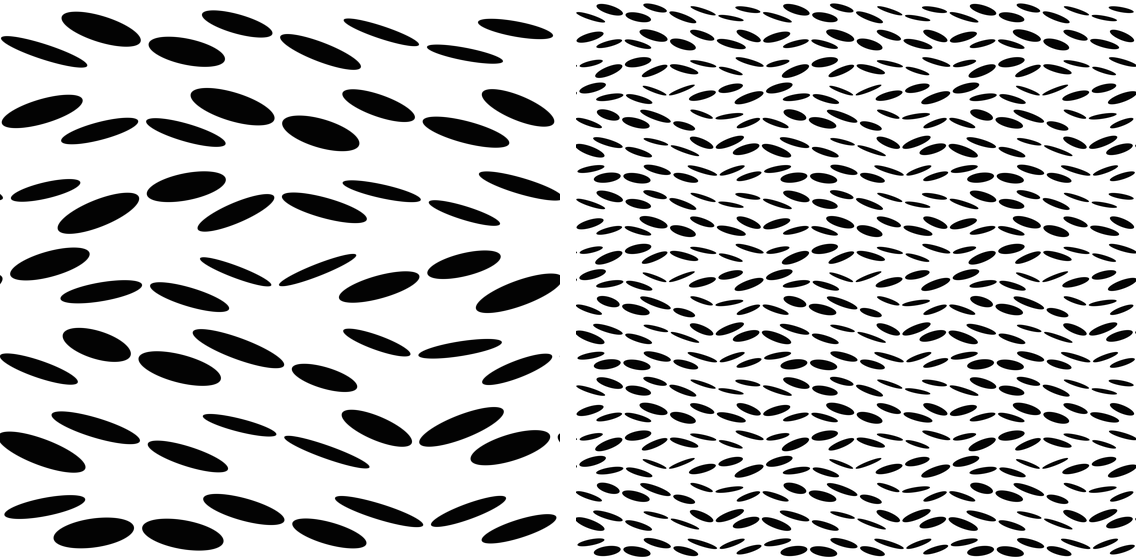
Left, the tile; right, the same tile 3 across and 3 down.
Reproduce this pattern procedurally as a three.js fragment shader.

```glsl
// Black tilted ellipses on white: pairs of wings meeting at jittered joints, flipped at random per tile.
varying vec2 vUv;

const vec2 GRID = vec2(4.0, 7.0);            // tiles across and up
const vec3 PAPER = vec3(1.0);
const vec3 INK = vec3(0.01);
const vec2 JOINT_JITTER = vec2(0.016, 0.013);
const vec2 REACH = vec2(0.148, 0.042);       // joint to wing tip
const vec2 REACH_JITTER = vec2(0.012, 0.011);
const float JOINT_GAP = 0.0075;              // joint to nearest wing end
const float EDGE = 0.0013;                   // half width of the soft edge

float hash(vec2 id, float salt) {
  vec3 h = fract(vec3(id.xyx + salt) * vec3(0.1031, 0.1130, 0.0973));
  h += dot(h, h.yzx + 33.33);
  return fract((h.x + h.y) * h.z);
}

vec2 jitter(vec2 id, float salt) {
  return 2.0 * vec2(hash(id, salt), hash(id, salt + 17.0)) - 1.0;
}

// +1 or -1: the slope of both wings inside one tile
float tileSlope(vec2 tile) {
  return hash(mod(tile, GRID), 5.3) < 0.5 ? -1.0 : 1.0;
}

// Evenly spread sequence, so thin and thick wings keep their shares
float halfWidth(vec2 id) {
  return mix(0.0105, 0.026, fract(0.37 + 0.618034 * (id.x + GRID.x * id.y)));
}

// Approximate signed distance to an axis-aligned ellipse
float ellipse(vec2 q, vec2 radii) {
  q = abs(q) + 0.00001;                      // keeps the centre defined
  float k = length(q / radii);
  return k * (k - 1.0) / length(q / (radii * radii));
}

// Ellipse lying between a joint and its tip; p is relative to the joint
float wing(vec2 p, vec2 tip, float thickness) {
  float span = length(tip);
  vec2 along = tip / span;
  vec2 q = vec2(dot(p, along), dot(p, vec2(-along.y, along.x)));
  q.x -= 0.5 * (span + JOINT_GAP);
  return ellipse(q, vec2(0.5 * (span - JOINT_GAP), thickness));
}

// Vector from the joint to a wing tip, to the left (-1) or right (+1)
vec2 wingTip(vec2 id, float side, float slope, vec2 shift) {
  vec2 reach = REACH + REACH_JITTER * jitter(id, 40.0 + 9.0 * side);
  return vec2(side, side * slope) * reach - shift;
}

// Both wings of the joint in one cell
float wingPair(vec2 p, vec2 cell) {
  vec2 id = mod(cell, GRID);
  vec2 shift = JOINT_JITTER * jitter(id, 2.7);
  vec2 q = p - (cell + vec2(0.0, 0.5)) / GRID - shift;
  float thickness = halfWidth(id);
  vec2 leftTip = wingTip(id, -1.0, tileSlope(cell - vec2(1.0, 0.0)), shift);
  vec2 rightTip = wingTip(id, 1.0, tileSlope(cell), shift);
  return min(wing(q, leftTip, thickness), wing(q, rightTip, thickness));
}

void main() {
  // Joints sit on the vertical tile borders, halfway up each row
  vec2 home = floor(vUv * GRID + vec2(0.5, 0.0));
  float d = 1.0;
  for (int y = -1; y <= 1; y++) {
    for (int x = -1; x <= 1; x++) {
      d = min(d, wingPair(vUv, home + vec2(float(x), float(y))));
    }
  }
  gl_FragColor = vec4(mix(INK, PAPER, smoothstep(-EDGE, EDGE, d)), 1.0);
}
```
